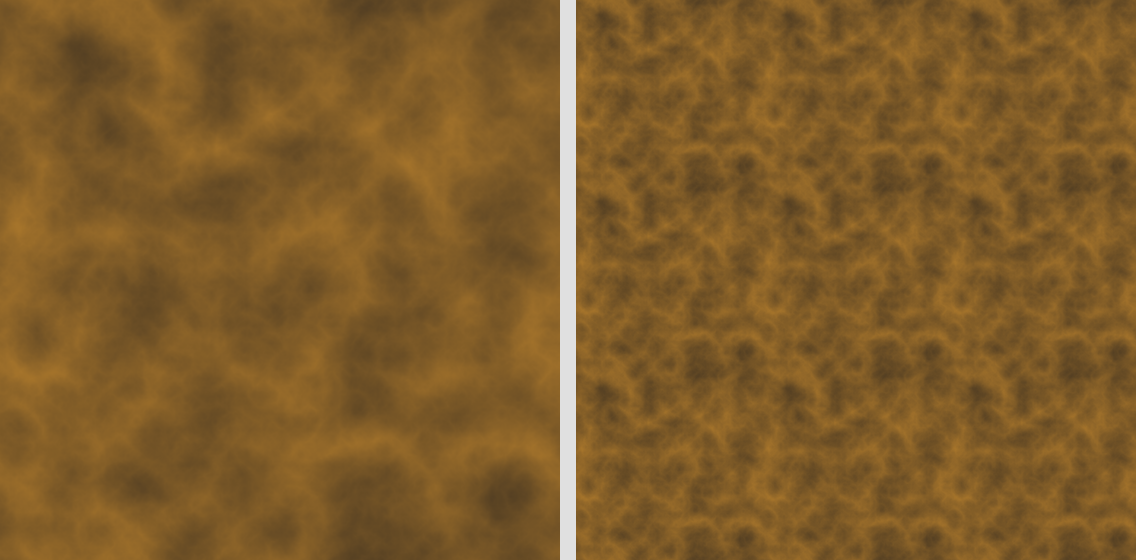
Left, the tile; right, the same tile 3 across and 3 down.
A Shadertoy shader for this texture:

```glsl
const vec3 CREASE_OCHRE = vec3(0.614, 0.432, 0.164);
const vec3 HOLLOW_BROWN = vec3(0.274, 0.211, 0.130);
const int BASE_CELLS = 4;
const int BROAD_CELLS = 3;
const int OCTAVES = 6;
const float GAIN = 0.53;
const float BROAD_STRENGTH = 0.3;
const float CREASE_SOFTNESS = 0.015;

// Integer hash: two random values in 0..1 per lattice cell and seed
vec2 hash2(ivec2 cell, int seed) {
    uvec3 v = uvec3(uvec2(cell), uint(seed)) * 1664525u + 1013904223u;
    v.x += v.y * v.z; v.y += v.z * v.x; v.z += v.x * v.y;
    v ^= v >> 16u;
    v.x += v.y * v.z; v.y += v.z * v.x; v.z += v.x * v.y;
    return vec2(v.xy >> 8u) / 16777216.0;
}

// Slope contributed by one lattice corner, wrapped exactly with integers
float cornerSlope(ivec2 cell, ivec2 corner, vec2 f, int period, int seed) {
    ivec2 wrapped = (cell + corner) % period;
    vec2 gradient = normalize(hash2(wrapped, seed) - 0.5 + 1e-5);
    return dot(gradient, f - vec2(corner));
}

// Gradient noise that repeats after a whole number of cells
float tiledNoise(vec2 uv, int period, int seed) {
    vec2 p = uv * float(period) + hash2(ivec2(period), seed + 50);
    ivec2 cell = ivec2(floor(p));
    vec2 f = p - floor(p);
    vec2 blend = f * f * f * (f * (f * 6.0 - 15.0) + 10.0);
    float a = cornerSlope(cell, ivec2(0, 0), f, period, seed);
    float b = cornerSlope(cell, ivec2(1, 0), f, period, seed);
    float c = cornerSlope(cell, ivec2(0, 1), f, period, seed);
    float d = cornerSlope(cell, ivec2(1, 1), f, period, seed);
    return mix(mix(a, b, blend.x), mix(c, d, blend.x), blend.y);
}

// Absolute value with a slightly rounded fold
float softFold(float x, float softness) {
    return sqrt(x * x + softness * softness) - softness;
}

// Folded noise octaves: thin creases near 0, round hollows near 1
float turbulence(vec2 uv, int period, float gain, int seed) {
    float sum = 0.0;
    float amplitude = 1.0;
    for (int i = 0; i < OCTAVES; i++) {
        sum += amplitude * softFold(tiledNoise(uv, period, seed + i), CREASE_SOFTNESS);
        period *= 2;
        amplitude *= gain;
    }
    return sum;
}

void mainImage(out vec4 fragColor, in vec2 fragCoord) {
    vec2 uv = fragCoord / iResolution.xy;
    float depth = turbulence(uv, BASE_CELLS, GAIN, 7);
    // Broad unfolded drift separates bright and dark regions
    depth += BROAD_STRENGTH * tiledNoise(uv, BROAD_CELLS, 31);
    fragColor = vec4(mix(CREASE_OCHRE, HOLLOW_BROWN, clamp(depth, -0.1, 1.2)), 1.0);
}
```
